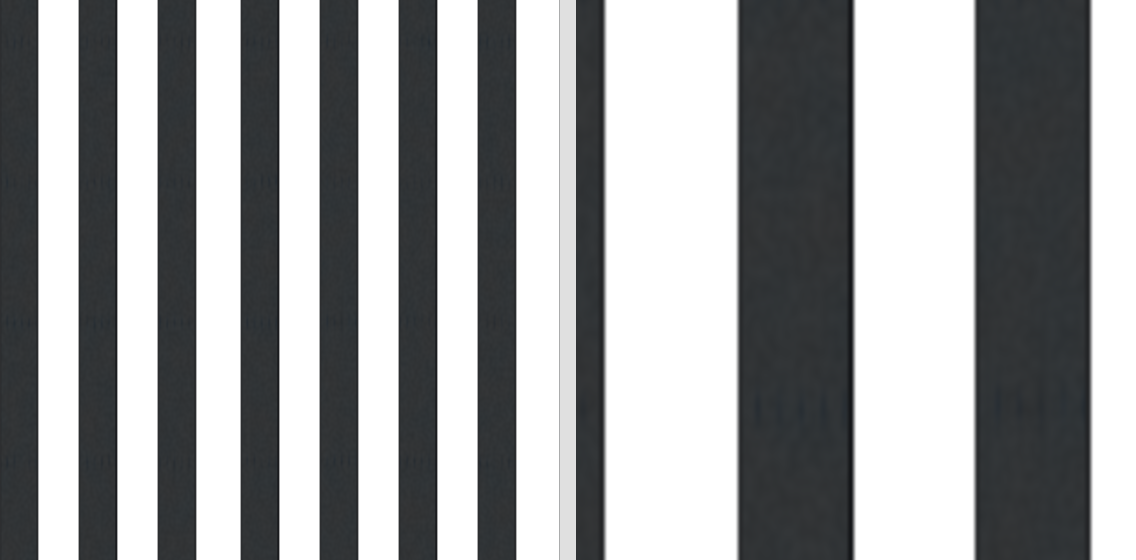
Left, the full canvas; right, a detail of the centre.
Reproduce this pattern procedurally as a Shadertoy shader.

```glsl
#define STRIPES 7.0
#define STRIPE_WIDTH 0.069
#define EDGE_SOFTNESS 0.0019
#define RIM_WIDTH 0.0034
#define DRIFT 0.0018
#define WEAVE_ROWS 4.0
#define WEAVE_TICKS 77.0
#define GRAIN 0.016
#define INK vec3(0.190, 0.202, 0.210)
#define RIM_INK vec3(0.135, 0.140, 0.148)
#define DEEP_RIM_INK vec3(0.070, 0.075, 0.085)
#define PAPER vec3(1.0)

vec2 latticeGradient(vec2 cell, vec2 period) {
    vec2 p = mod(cell, period);
    vec3 q = fract(p.xyx * vec3(0.1031, 0.1030, 0.0973));
    q += dot(q, q.yzx + 33.33);
    float angle = 6.2832 * fract((q.x + q.y) * q.z);
    return vec2(cos(angle), sin(angle));
}

// Gradient noise that wraps over the unit square
float wrappedNoise(vec2 uv, vec2 period) {
    vec2 p = uv * period;
    vec2 i = floor(p), f = fract(p);
    vec2 u = f * f * f * (f * (f * 6.0 - 15.0) + 10.0);
    vec2 e = vec2(1.0, 0.0);
    float a = dot(latticeGradient(i, period), f);
    float b = dot(latticeGradient(i + e.xy, period), f - e.xy);
    float c = dot(latticeGradient(i + e.yx, period), f - e.yx);
    float d = dot(latticeGradient(i + e.xx, period), f - e.xx);
    return mix(mix(a, b, u.x), mix(c, d, u.x), u.y);
}

// Faint cloth texture: grain, warm blotches and rows of cool ticks
vec3 clothInk(vec2 uv) {
    float grain = wrappedNoise(uv, vec2(150.0, 110.0))
                + 0.6 * wrappedNoise(uv, vec2(60.0, 34.0));
    float blotch = wrappedNoise(uv, vec2(28.0, 18.0));
    float row = (fract(uv.y * WEAVE_ROWS - 0.2) - 0.5) / WEAVE_ROWS;
    float band = exp(-pow(row / 0.012, 2.0));
    float tick = pow(0.5 + 0.5 * cos(6.2832 * WEAVE_TICKS * uv.x), 3.0);
    tick *= 0.6 + wrappedNoise(uv, vec2(40.0, 30.0));
    vec3 ink = INK + GRAIN * grain;
    ink += blotch * vec3(0.012, 0.0, -0.006);
    return ink - band * tick * vec3(0.035, 0.025, 0.012);
}

void mainImage(out vec4 fragColor, in vec2 fragCoord) {
    vec2 uv = fragCoord / iResolution.xy;
    float soft = max(EDGE_SOFTNESS, 0.75 / iResolution.x);

    // Stripe index, with a small uneven step in spacing
    float cell = floor(uv.x * STRIPES + 0.25);
    float index = mod(cell, STRIPES);
    float left = cell / STRIPES + 0.0012 - DRIFT * mod(index + 1.0, 4.0);
    float fromLeft = uv.x - left;
    float fromRight = left + STRIPE_WIDTH - uv.x;
    float inside = min(fromLeft, fromRight);

    // Dark rims, heavier on the right of odd stripes
    vec3 ink = clothInk(uv);
    float leftRim = 1.0 - smoothstep(0.3 * RIM_WIDTH, 1.3 * RIM_WIDTH, fromLeft);
    float rightRim = 1.0 - smoothstep(0.5 * RIM_WIDTH, 1.5 * RIM_WIDTH, fromRight);
    vec3 rightInk = mix(RIM_INK, DEEP_RIM_INK, mod(index, 2.0));
    ink = mix(ink, RIM_INK, 0.8 * leftRim);
    ink = mix(ink, rightInk, rightRim);

    float coverage = smoothstep(-soft, soft, inside);
    fragColor = vec4(mix(PAPER, ink, coverage), 1.0);
}
```
